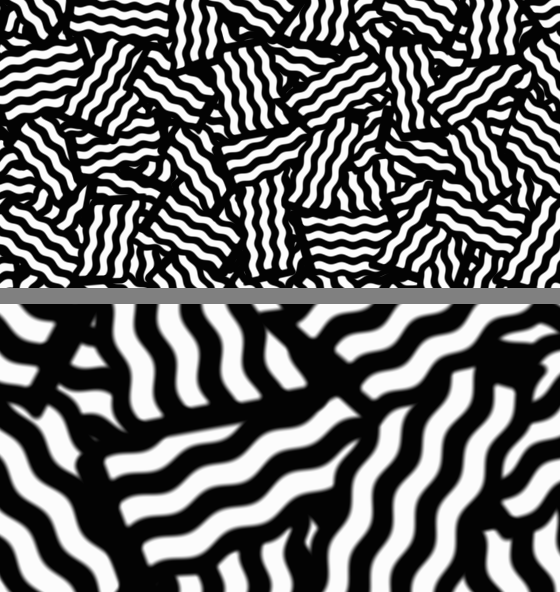
Top, the full canvas; bottom, a detail of the centre.
This pattern is drawn by a WebGL 2 fragment shader. Its source:

```glsl
#version 300 es
precision highp float;
// Overlapping patches of wavy white stripes on black, turned in many directions.

uniform vec2 u_resolution;
out vec4 fragColor;

const float TAU = 6.2831853;
const float INK = 0.01;
const float PAPER = 0.99;
const float CELL = 0.26;      // spacing of patches, in canvas heights
const float SOFTNESS = 0.0040;
const int LAYERS = 3;

float hash(vec3 p) {
    p = fract(p * vec3(0.1031, 0.1030, 0.0973));
    p += dot(p, p.zyx + 31.32);
    return fract((p.x + p.y) * p.z);
}

// Random value for one property of one patch.
float pick(vec2 cell, float seed, float low, float high) {
    return mix(low, high, hash(vec3(cell + 41.0, seed)));
}

vec2 rotate(vec2 p, float angle) {
    float c = cos(angle), s = sin(angle);
    return vec2(c * p.x + s * p.y, c * p.y - s * p.x);
}

float boxDistance(vec2 p, vec2 halfSize, float radius) {
    vec2 q = abs(p) - halfSize + radius;
    return length(max(q, 0.0)) + min(max(q.x, q.y), 0.0) - radius;
}

float coverage(float dist, float softness) {
    return 1.0 - smoothstep(-softness, softness, dist);
}

// Paints one patch over the shade below: a black backing, then its stripes.
float paintPatch(float shade, vec2 p, vec2 cell, float seed, float softness) {
    // Alternate flat and steep directions, as in a loose basket weave.
    float steep = mod(cell.x + cell.y + seed, 2.0);
    float angle = steep * TAU * 0.25 + pick(cell, seed + 1.0, -0.72, 0.72);
    p = rotate(p, angle);

    float period = pick(cell, seed + 2.0, 0.051, 0.059);
    float count = floor(pick(cell, seed + 3.0, 3.0, 4.7));
    float halfLength = pick(cell, seed + 4.0, 0.135, 0.175);
    float waveLength = pick(cell, seed + 5.0, 0.072, 0.088);
    float phase = pick(cell, seed + 6.0, 0.0, TAU);
    float slant = pick(cell, seed + 7.0, -0.35, 0.35);

    // Bend the stripes and shear their ends.
    float wave = sin(p.x * TAU / waveLength + phase);
    p.y += 0.0052 * wave + 0.003 * sin(p.x * 19.0 + phase);
    p.x += slant * p.y;

    vec2 backing = vec2(halfLength + 0.022, 0.5 * period * count + 0.009);
    shade = mix(shade, INK, coverage(boxDistance(p, backing, 0.012), softness));

    // Nearest stripe of the patch.
    float row = p.y / period + 0.5 * (count - 1.0);
    float index = clamp(floor(row + 0.5), 0.0, count - 1.0);
    float trim = pick(cell, seed + 8.0 + index, 0.0, 0.02);
    float halfWidth = period * 0.245 + 0.0008 * sin(p.x * 43.0 + index * 2.0);
    vec2 local = vec2(p.x, (row - index) * period);
    float stripe = boxDistance(local, vec2(halfLength - trim, halfWidth), 0.006);
    return mix(shade, PAPER, coverage(stripe, softness));
}

// Paints a jittered grid of patches over the shade below.
float paintLayer(float shade, vec2 p, float layer, float softness) {
    float seed = layer * 17.0;
    vec2 grid = p / CELL + layer * vec2(0.5, 0.37);
    vec2 home = floor(grid);
    for (int j = -1; j <= 1; j++) {
        for (int i = -1; i <= 1; i++) {
            vec2 cell = home + vec2(float(i), float(j));
            vec2 jitter = vec2(pick(cell, seed + 13.0, -0.2, 0.2),
                               pick(cell, seed + 14.0, -0.2, 0.2));
            vec2 offset = (grid - cell - 0.5 - jitter) * CELL;
            shade = paintPatch(shade, offset, cell, seed, softness);
        }
    }
    return shade;
}

void main() {
    vec2 p = gl_FragCoord.xy / u_resolution.y;
    float softness = max(SOFTNESS, 0.7 / u_resolution.y);
    float shade = INK;
    for (int layer = 0; layer < LAYERS; layer++) {
        shade = paintLayer(shade, p, float(layer), softness);
    }
    fragColor = vec4(vec3(shade), 1.0);
}
```
